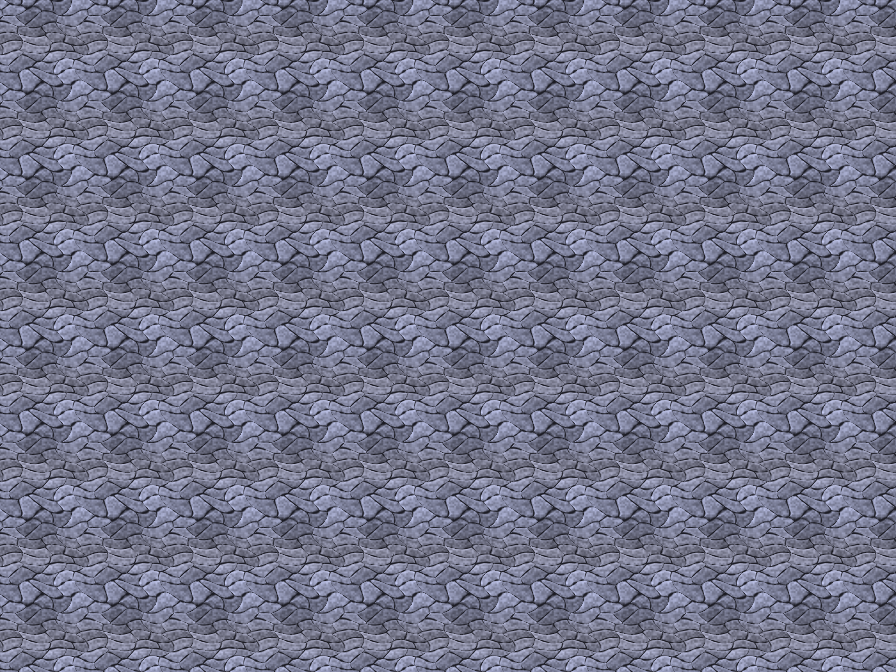
Give the GLSL for this texture, as a Shadertoy shader.

```glsl
// Draws a repeating dry-stone wall of slate-blue, irregular flat stones with dark joints.

const float TAU = 6.2831853;
const float TILES_DOWN = 7.875;        // square tiles, so 10.5 across at 4:3
const vec2 STONE_GRID = vec2(4.0, 8.0); // stones per tile
const vec2 BRIGHT_SPOT = vec2(0.81, 0.0);

const vec3 JOINT_COLOR = vec3(0.11, 0.11, 0.14);
const vec3 SLATE_COLOR = vec3(0.64, 0.66, 0.79);
const vec3 WARM_TINT = vec3(1.02, 1.0, 0.96);

float hash(vec2 p) {
    return fract(sin(dot(p, vec2(127.1, 311.7))) * 43758.5453);
}

vec2 hash2(vec2 p) {
    return vec2(hash(p), hash(p + 37.3));
}

// Value noise that wraps once per tile
float tileNoise(vec2 uv, vec2 cells) {
    vec2 p = uv * cells;
    vec2 i = floor(p);
    vec2 f = fract(p);
    f = f * f * (3.0 - 2.0 * f);
    float a = hash(mod(i, cells));
    float b = hash(mod(i + vec2(1.0, 0.0), cells));
    float c = hash(mod(i + vec2(0.0, 1.0), cells));
    float d = hash(mod(i + vec2(1.0, 1.0), cells));
    return mix(mix(a, b, f.x), mix(c, d, f.x), f.y);
}

// Periodic bump: 1 at the center, narrower as sharpness grows
float wave(float x, float center, float sharpness) {
    return pow(0.5 + 0.5 * cos(TAU * (x - center)), sharpness);
}

// Thins the rows above the large stones, slants the courses, leans the stones
vec2 bendCourses(vec2 uv) {
    float rows = uv.y - 0.05 * sin(TAU * (uv.y + 0.1));
    float slant = 0.03 * sin(TAU * (2.0 * uv.x + uv.y));
    float lean = 0.07 * sin(TAU * (2.0 * uv.y + 0.1));
    return vec2(uv.x + lean, rows + slant);
}

vec2 stoneCenter(vec2 cell, vec2 grid) {
    return cell + 0.08 + 0.84 * hash2(mod(cell, grid));
}

// Finds the stone at uv: distance to its edge, the edge normal and its cell
float stoneEdge(vec2 uv, vec2 grid, out vec2 normal, out vec2 stone) {
    vec2 p = uv * grid;
    vec2 home = floor(p);
    vec2 center = p;
    float nearest = 1e3;
    for (int y = -1; y <= 1; y++) {
        for (int x = -1; x <= 1; x++) {
            vec2 cell = home + vec2(x, y);
            vec2 c = stoneCenter(cell, grid);
            float dist = dot(c - p, c - p);
            if (dist < nearest) {
                nearest = dist;
                center = c;
                stone = cell;
            }
        }
    }
    float edge = 1e3;
    for (int y = -2; y <= 2; y++) {
        for (int x = -2; x <= 2; x++) {
            vec2 c = stoneCenter(stone + vec2(x, y), grid);
            vec2 across = c - center;
            if (dot(across, across) > 1e-4) {
                vec2 n = across * grid;  // scales the distance to tile units
                float dist = dot(0.5 * (c + center) - p, across) / length(n);
                if (dist < edge) {
                    edge = dist;
                    normal = normalize(n);
                }
            }
        }
    }
    return edge;
}

// Brightness of one whole stone, lightest at the bright spot
float stoneTone(vec2 stone, vec2 grid) {
    vec2 at = (stone + 0.5) / grid;
    float glow = wave(at.x, BRIGHT_SPOT.x, 2.0) * wave(at.y, BRIGHT_SPOT.y, 3.0);
    float course = 0.04 * cos(TAU * (at.y - 0.08));
    return 0.67 + 0.26 * (hash(mod(stone, grid) + 71.7) - 0.5) + course + 0.22 * glow;
}

void mainImage(out vec4 fragColor, in vec2 fragCoord) {
    vec2 uv = fragCoord / iResolution.y * TILES_DOWN;
    float pixel = TILES_DOWN / iResolution.y;

    // Stone shapes with chipped edges
    vec2 normal, stone;
    float edge = stoneEdge(bendCourses(uv), STONE_GRID, normal, stone);
    edge += 0.016 * (tileNoise(uv, vec2(22.0)) - 0.5);

    // Face: stone tone, grain and a rim lit from the upper left
    float grain = 0.65 * tileNoise(uv, vec2(48.0)) + 0.35 * tileNoise(uv, vec2(17.0, 25.0));
    float rim = 1.0 - smoothstep(0.012, 0.045, edge);
    float light = dot(normal, normalize(vec2(-0.5, 0.8)));
    float tone = stoneTone(stone, STONE_GRID) + 0.55 * (grain - 0.5);
    tone += rim * (0.05 + 0.15 * light);

    // Joints, widened by shadow below the stones
    float joint = 0.003 + 0.005 * max(-light, 0.0);
    float face = smoothstep(joint - 0.8 * pixel, joint + 0.8 * pixel, edge);

    vec3 tint = mix(vec3(1.0), WARM_TINT, wave(uv.y, 0.4, 2.0));
    vec3 color = mix(JOINT_COLOR, SLATE_COLOR * tint, max(tone, 0.0) * face);
    fragColor = vec4(clamp(color, 0.0, 1.0), 1.0);
}
```
